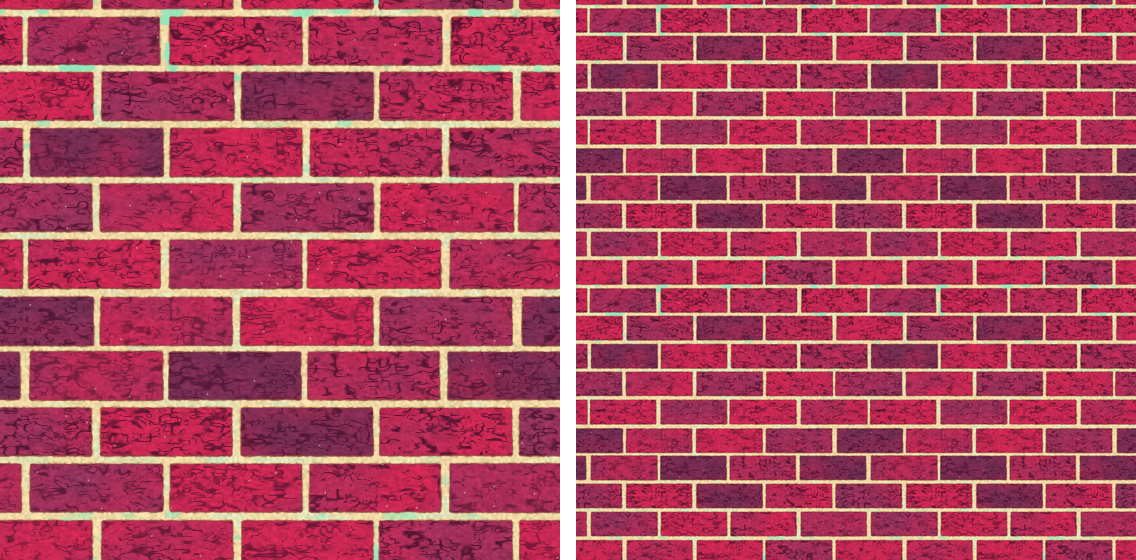
Left, the tile; right, the same tile 2 across and 2 down.
A WebGL 2 fragment shader for this texture:

```glsl
#version 300 es
precision highp float;

uniform vec2 u_resolution;
out vec4 fragColor;

const vec2 GRID = vec2(4.0, 10.0);      // bricks across, courses up
const vec2 JOINT = vec2(0.0125, 0.0135); // mortar widths
const float COURSE_SHIFT = 0.221;
const float TAU = 6.2831853;

const vec3 RED = vec3(0.79, 0.155, 0.325);
const vec3 PURPLE = vec3(0.57, 0.20, 0.36);
const vec3 DUSK = vec3(0.41, 0.18, 0.32);
const vec3 CRACK = vec3(0.25, 0.06, 0.16);
const vec3 CREAM = vec3(0.95, 0.86, 0.66);
const vec3 SAND = vec3(0.78, 0.62, 0.43);
const vec3 PALE = vec3(0.87, 0.92, 0.77);
const vec3 RIM = vec3(0.52, 0.26, 0.23);
const vec3 STAIN = vec3(0.50, 0.91, 0.74);

float hash(vec2 p, float seed) {
  vec3 q = fract((p.xyx + seed * 7.31) * 0.1031);
  q += dot(q, q.yzx + 33.33);
  return fract((q.x + q.y) * q.z);
}

// Value noise that wraps after a whole number of cells
float noise(vec2 uv, vec2 cells, float seed) {
  vec2 p = uv * cells;
  vec2 i = floor(p);
  vec2 f = fract(p);
  f = f * f * (3.0 - 2.0 * f);
  vec2 a = mod(i, cells);
  vec2 b = mod(i + 1.0, cells);
  return mix(mix(hash(a, seed), hash(vec2(b.x, a.y), seed), f.x),
             mix(hash(vec2(a.x, b.y), seed), hash(b, seed), f.x), f.y);
}

float roundBox(vec2 p, vec2 halfSize, float radius) {
  vec2 q = abs(p) - halfSize + radius;
  return length(max(q, 0.0)) + min(max(q.x, q.y), 0.0) - radius;
}

// Distance to the nearest brick; id is its wrapped column and course
float brickDistance(vec2 uv, out vec2 id, out vec2 local) {
  float course = floor(uv.y * GRID.y + COURSE_SHIFT);
  float offset = mod(course, 2.0) < 0.5 ? 0.69 : 0.18;
  vec2 p = uv * GRID + vec2(-offset, COURSE_SHIFT);
  id = mod(floor(p), GRID);
  local = (fract(p) - 0.5) / GRID;
  vec2 drift = (vec2(hash(id, 1.0), hash(id.yy, 2.0)) - 0.5) * vec2(0.006, 0.004);
  vec2 trim = vec2(hash(id, 3.0), hash(id, 4.0)) * vec2(0.002, 0.001) - 0.0005;
  float rough = noise(uv, vec2(90.0), 5.0) + noise(uv, vec2(190.0), 6.0) - 1.0;
  vec2 halfSize = 0.5 / GRID - 0.5 * JOINT - trim;
  return roundBox(local - drift, halfSize, 0.004) + 0.0011 * rough;
}

// Short, wavy, mostly horizontal fissures
float fissures(vec2 uv, vec2 cells, float seed) {
  float bend = noise(uv, vec2(60.0, 40.0), seed) - 0.5;
  float n = noise(uv + vec2(0.0, 0.009 * bend), cells, seed + 1.0);
  float ridge = 1.0 - abs(2.0 * n - 1.0);
  float gaps = smoothstep(0.42, 0.7, noise(uv, vec2(48.0, 90.0), seed + 2.0));
  return smoothstep(0.65, 0.98, ridge) * gaps;
}

float specks(vec2 uv, float cells, float rarity, float seed, float aa) {
  vec2 p = uv * cells;
  vec2 cell = mod(floor(p), cells);
  vec2 center = 0.3 + 0.4 * vec2(hash(cell, seed), hash(cell, seed + 1.0));
  float d = length(fract(p) - center) / cells - 0.0013;
  return step(rarity, hash(cell, seed + 2.0)) * (1.0 - smoothstep(-aa, aa, d));
}

vec3 brickColor(vec2 uv, vec2 id, vec2 local, float d, float aa) {
  float cloud = noise(uv, vec2(14.0, 22.0), 11.0);
  float side = local.x * (hash(id, 12.0) - 0.5) * 5.0;
  float tone = hash(id, 13.0) * 1.1 - 0.22 + 0.5 * (cloud - 0.5) + side;
  vec3 color = mix(RED, PURPLE, clamp(tone, 0.0, 1.0));
  color = mix(color, DUSK, step(0.89, hash(id, 14.0)) * (0.45 + 0.45 * cloud));
  float grain = noise(uv, vec2(256.0), 15.0) + noise(uv, vec2(110.0, 210.0), 16.0);
  color *= 0.86 + 0.15 * grain;
  float wear = fissures(uv, vec2(54.0, 140.0), 20.0);
  wear = max(wear, 0.8 * fissures(uv, vec2(90.0, 200.0), 30.0));
  color = mix(color, CRACK, wear * (0.55 + 0.3 * hash(id, 17.0)));
  color = mix(color, CRACK, 0.75 * specks(uv, 100.0, 0.96, 40.0, aa));
  color = mix(color, PALE, 0.65 * specks(uv, 80.0, 0.985, 44.0, aa));
  return mix(color, RIM, 0.65 * smoothstep(-0.0028, 0.0, d));
}

vec3 mortarColor(vec2 uv, vec2 local, float d) {
  float grain = noise(uv, vec2(240.0), 51.0);
  float patches = noise(uv, vec2(20.0, 30.0), 52.0);
  vec3 color = mix(SAND, CREAM, smoothstep(-0.0005, 0.0035, d + 0.0025 * (grain - 0.4)));
  color = mix(color, PALE, 0.75 * smoothstep(0.5, 0.8, patches) * smoothstep(0.001, 0.004, d));
  color *= 0.92 + 0.14 * grain;
  // Shadow beneath the brick above
  float under = smoothstep(0.0, -0.01, local.y) * (1.0 - smoothstep(0.0, 0.0025, d));
  color = mix(color, RIM, 0.55 * under);
  // Sparse mineral stains, mostly in the upper courses
  float height = 0.5 + 0.5 * cos(TAU * (uv.y - 0.92));
  float stain = smoothstep(0.72, 0.88, noise(uv, vec2(26.0, 50.0), 54.0));
  return mix(color, STAIN, 0.8 * stain * height * height);
}

void main() {
  vec2 uv = gl_FragCoord.xy / u_resolution;
  float aa = 0.9 / min(u_resolution.x, u_resolution.y);
  vec2 id, local;
  float d = brickDistance(uv, id, local);
  vec3 brick = brickColor(uv, id, local, d, aa);
  vec3 mortar = mortarColor(uv, local, d);
  fragColor = vec4(mix(brick, mortar, smoothstep(-aa, aa, d)), 1.0);
}
```
